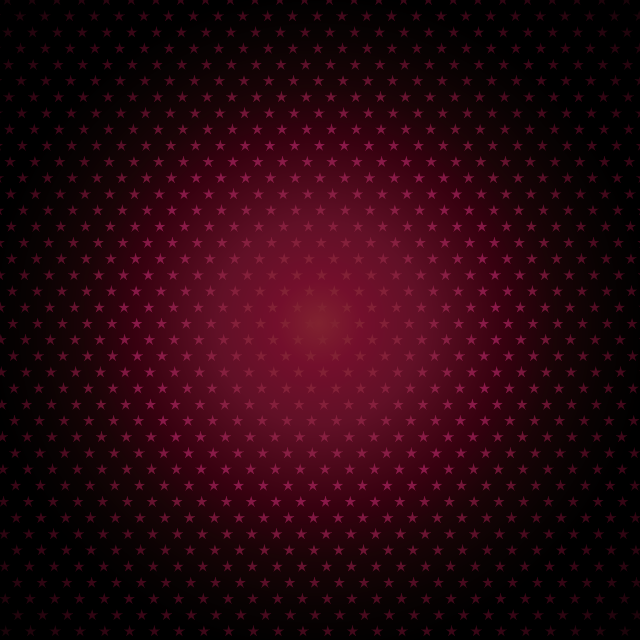
Give the GLSL for this pattern, as a WebGL 2 fragment shader.

```glsl
#version 300 es
precision highp float;
// Rows of small crimson stars over a dark radial glow.

uniform vec2 u_resolution;
out vec4 fragColor;

const vec2 GLOW_CENTER = vec2(0.498, 0.495);
const vec2 LATTICE_ORIGIN = vec2(0.4845, 0.4940);
const vec2 STAR_SPACING = vec2(0.03870, 0.02529);
const float ROW_SHIFT = 0.4888;    // sideways step per row, in star spacings
const float STAR_RADIUS = 0.0091;
const float INNER_RATIO = 0.382;   // inner to outer radius of a star

// Gradient stops: rgb colour, then distance from the glow center.
const int STOP_COUNT = 8;
const vec4 GLOW_STOPS[STOP_COUNT] = vec4[](
    vec4(0.505, 0.135, 0.185, 0.00),
    vec4(0.455, 0.060, 0.172, 0.065),
    vec4(0.380, 0.062, 0.150, 0.16),
    vec4(0.290, 0.030, 0.098, 0.23),
    vec4(0.215, 0.002, 0.060, 0.29),
    vec4(0.098, 0.014, 0.024, 0.37),
    vec4(0.034, 0.008, 0.008, 0.45),
    vec4(0.000, 0.000, 0.000, 0.52));
const vec4 STAR_STOPS[STOP_COUNT] = vec4[](
    vec4(0.500, 0.135, 0.185, 0.00),
    vec4(0.510, 0.125, 0.210, 0.10),
    vec4(0.530, 0.120, 0.260, 0.20),
    vec4(0.540, 0.095, 0.285, 0.28),
    vec4(0.430, 0.080, 0.200, 0.36),
    vec4(0.290, 0.040, 0.120, 0.45),
    vec4(0.210, 0.020, 0.080, 0.55),
    vec4(0.095, 0.015, 0.035, 0.70));

vec3 radialGradient(vec4 stops[STOP_COUNT], float radius) {
    vec3 color = stops[0].rgb;
    for (int i = 1; i < STOP_COUNT; i++) {
        float t = (radius - stops[i - 1].w) / (stops[i].w - stops[i - 1].w);
        color = mix(color, stops[i].rgb, clamp(t, 0.0, 1.0));
    }
    return color;
}

// Signed distance to an upright five-pointed star.
float starDistance(vec2 p, float radius) {
    const vec2 foldA = vec2(0.80902, -0.58779);
    const vec2 foldB = vec2(-0.80902, -0.58779);
    p.x = abs(p.x);
    p -= 2.0 * max(dot(foldA, p), 0.0) * foldA;
    p -= 2.0 * max(dot(foldB, p), 0.0) * foldB;
    p.x = abs(p.x);
    p.y -= radius;
    vec2 edge = INNER_RATIO * vec2(-foldA.y, foldA.x) - vec2(0.0, 1.0);
    float along = clamp(dot(p, edge) / dot(edge, edge), 0.0, radius);
    return length(p - edge * along) * sign(p.y * edge.x - p.x * edge.y);
}

// Position relative to the nearest star of the staggered, drifting rows.
vec2 nearestStar(vec2 p) {
    vec2 cell = (p - LATTICE_ORIGIN) / STAR_SPACING;
    float row = floor(cell.y + 0.5);
    cell.x -= row * ROW_SHIFT;
    return (fract(cell + 0.5) - 0.5) * STAR_SPACING;
}

void main() {
    float scale = min(u_resolution.x, u_resolution.y);
    vec2 p = (gl_FragCoord.xy - 0.5 * u_resolution) / scale + 0.5;
    float pixel = 1.0 / scale;

    // Background glow
    float radius = length(p - GLOW_CENTER);
    vec3 color = radialGradient(GLOW_STOPS, radius);

    // Stars, brightest in a ring around the glow
    float d = starDistance(nearestStar(p), STAR_RADIUS);
    float coverage = 1.0 - smoothstep(-0.6 * pixel, 0.6 * pixel, d);
    color = mix(color, radialGradient(STAR_STOPS, radius), coverage);

    fragColor = vec4(color, 1.0);
}
```
